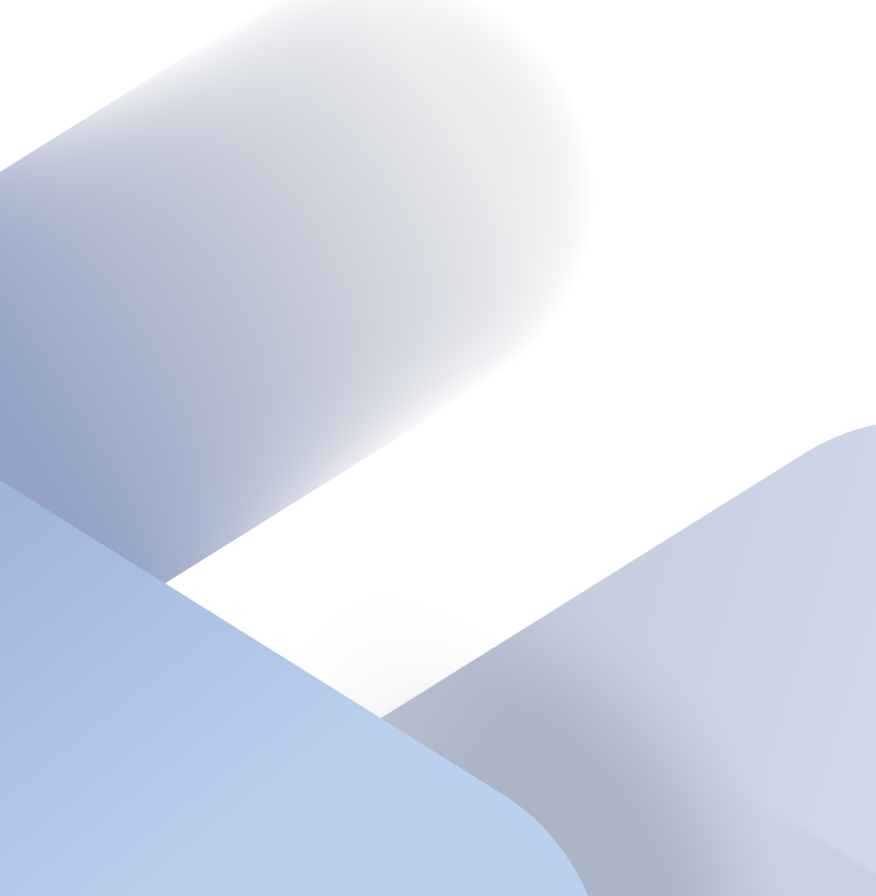
Reproduce this background procedurally as a Shadertoy shader.

```glsl
const vec2 RISING = vec2(0.848, 0.530);
const vec2 FALLING = vec2(0.848, -0.530);
const float BAR_RADIUS = 0.2435;

// Signed distance to a bar that runs backwards without end from a round tip
float barDistance(vec2 fromTip, vec2 axis, float radius) {
    float along = min(dot(fromTip, axis), 0.0);
    return length(fromTip - axis * along) - radius;
}

float coverage(float dist, float pixel) {
    return smoothstep(0.75 * pixel, -0.75 * pixel, dist);
}

// Bar that dissolves into white at its tip and along its rim
vec3 fadingBarColor(float along, float dist) {
    vec3 deepBlue = vec3(0.575, 0.635, 0.775);
    vec3 coolGray = vec3(0.75, 0.77, 0.83);
    vec3 paleGray = vec3(0.905, 0.91, 0.915);
    vec3 color = mix(deepBlue, coolGray, clamp((along + 0.48) / 0.32, 0.0, 1.0));
    color = mix(color, paleGray, clamp((along + 0.16) / 0.28, 0.0, 1.0));
    float rim = exp(min(dist, 0.0) / 0.048) * smoothstep(-0.5, 0.0, along);
    return mix(color, vec3(1.0), rim);
}

// Lavender bar with a faint darker band in its lower corner
vec3 lavenderBarColor(vec2 p, float acrossFront) {
    vec3 grayLilac = vec3(0.755, 0.78, 0.85);
    vec3 lightLilac = vec3(0.81, 0.85, 0.92);
    vec3 bandLilac = vec3(0.765, 0.795, 0.87);
    float t = clamp((p.x - 0.3 * p.y - 0.35) / 0.57, 0.0, 1.0);
    float band = smoothstep(0.395, 0.383, acrossFront) * smoothstep(0.78, 0.96, p.x);
    return mix(mix(grayLilac, lightLilac, t), bandLilac, 0.6 * band);
}

vec3 frontBarColor(vec2 p) {
    vec3 denimBlue = vec3(0.62, 0.70, 0.85);
    vec3 skyBlue = vec3(0.73, 0.815, 0.935);
    float t = dot(p - vec2(0.0, 0.47), vec2(0.62, -0.78)) / 0.49;
    return mix(denimBlue, skyBlue, clamp(t, 0.0, 1.0));
}

void mainImage(out vec4 fragColor, in vec2 fragCoord) {
    vec2 p = fragCoord / iResolution.y;
    float pixel = 1.0 / iResolution.y;

    // Positions relative to the round tips
    vec2 fromFading = p - vec2(0.4206, 0.7839);
    vec2 fromLavender = p - vec2(1.0273, 0.2878);
    vec2 fromFront = p - vec2(0.4310, -0.0924);

    float fadingDist = barDistance(fromFading, RISING, BAR_RADIUS);
    float lavenderDist = barDistance(fromLavender, RISING, BAR_RADIUS);
    float frontDist = barDistance(fromFront, FALLING, BAR_RADIUS);
    float acrossFront = dot(fromFront, vec2(0.530, 0.848));

    // Shadow thrown by the front bar, stronger towards its tip
    float shadowReach = smoothstep(-0.30, 0.0, dot(fromFront, FALLING));
    float groundShadow = 0.2 * shadowReach * smoothstep(0.16, 0.0, frontDist);
    float barShadow = 0.92 * shadowReach * smoothstep(0.24, 0.07, frontDist);

    vec3 color = mix(vec3(1.0), vec3(0.60, 0.62, 0.64), groundShadow);

    vec3 fading = fadingBarColor(dot(fromFading, RISING), fadingDist);
    color = mix(color, fading, coverage(fadingDist, pixel));

    vec3 lavender = lavenderBarColor(p, acrossFront);
    lavender = mix(lavender, vec3(0.665, 0.695, 0.77), barShadow);
    color = mix(color, lavender, coverage(lavenderDist, pixel));

    color = mix(color, frontBarColor(p), coverage(frontDist, pixel));
    fragColor = vec4(color, 1.0);
}
```
